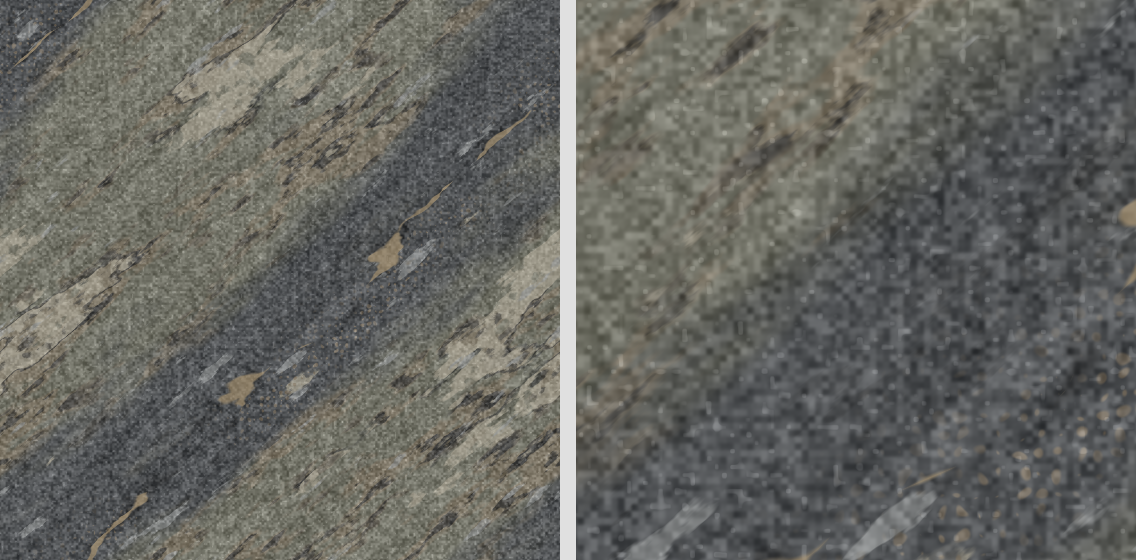
Left: the whole. Right: its middle third, enlarged.
Write a WebGL 1 fragment shader that draws this texture.

```glsl
precision highp float;
// Weathered granite: charcoal and olive strata running up to the right, with
// pale crusts, rusty mottling, a broken tan vein and fine mineral grain.
// All layers are wrapping noise, on the square or on a sheared diagonal lattice.
uniform vec2 u_resolution;

const float TAU = 6.2831853;
const vec3 CHARCOAL = vec3(0.315, 0.325, 0.335);
const vec3 OLIVE = vec3(0.455, 0.457, 0.412);
const vec3 RUST = vec3(0.515, 0.465, 0.395);
const vec3 PALE = vec3(0.635, 0.615, 0.555);
const vec3 TAN = vec3(0.575, 0.515, 0.415);
const vec3 CHIP = vec3(0.58, 0.59, 0.59);
const vec3 SOOT = vec3(0.225, 0.23, 0.235);

float hash(vec2 cell, float seed) {
  return fract(sin(dot(cell, vec2(127.1, 311.7)) + seed * 74.7) * 43758.5453);
}

// Value noise that repeats after a whole number of cells per unit.
float noise(vec2 p, vec2 cells, float seed) {
  vec2 q = p * cells;
  vec2 c = floor(q);
  vec2 f = q - c;
  f = f * f * f * (f * (f * 6.0 - 15.0) + 10.0);
  vec2 lo = mod(c, cells);
  vec2 hi = mod(c + 1.0, cells);
  float bottom = mix(hash(lo, seed), hash(vec2(hi.x, lo.y), seed), f.x);
  float top = mix(hash(vec2(lo.x, hi.y), seed), hash(hi, seed), f.x);
  return mix(bottom, top, f.y);
}

float fbm(vec2 p, vec2 cells, float seed) {
  float sum = 0.0;
  float amp = 0.516;
  for (int i = 0; i < 5; i++) {
    sum += amp * noise(p, cells, seed);
    p += vec2(0.137, 0.291);
    cells *= 2.0;
    amp *= 0.5;
    seed += 1.0;
  }
  return sum;
}

// Signed distance to a line that repeats once per unit.
float wrapOffset(float x, float centre) {
  return fract(x - centre + 0.5) - 0.5;
}

// One round spot per cell, with random place and size.
float spots(vec2 p, float cells, float seed) {
  vec2 q = p * cells;
  vec2 cell = mod(floor(q), cells);
  vec2 centre = 0.35 + 0.3 * vec2(hash(cell, seed), hash(cell, seed + 1.0));
  float radius = 0.36 * hash(cell, seed + 2.0);
  return 1.0 - smoothstep(radius - 0.12, radius + 0.06, length(fract(q) - centre));
}

void main() {
  vec2 uv = gl_FragCoord.xy / u_resolution;
  vec2 strata = vec2(uv.x - uv.y, uv.y);

  // Broad folded bands
  float fold = strata.x + 0.5 * (fbm(strata, vec2(3.0, 2.0), 1.0) - 0.5);
  float band = 0.5 - 0.5 * cos(TAU * (fold - 0.12));
  float richness = fbm(uv, vec2(2.0), 11.0) - 0.5;
  float tone = band + 0.8 * (fbm(strata, vec2(9.0, 5.0), 21.0) - 0.5);
  vec3 color = mix(CHARCOAL, OLIVE, smoothstep(0.15, 0.65, tone));
  color += 0.13 * (fbm(strata, vec2(36.0, 7.0), 31.0) - 0.5);

  // Rusty mottling and dark flecks on the lighter strata
  float mottle = fbm(strata, vec2(14.0, 8.0), 41.0);
  float fleck = fbm(strata, vec2(44.0, 28.0), 51.0);
  float flank = smoothstep(0.2, 0.5, tone);
  float rust = smoothstep(0.5, 0.63, mottle + 0.5 * (fleck - 0.5));
  color = mix(color, RUST, 0.6 * rust * flank);
  float dirt = smoothstep(0.56, 0.68, fleck) * smoothstep(0.42, 0.6, mottle);
  color = mix(color, SOOT, dirt * mix(0.35, 0.7, flank));

  // Pale crusts with pits and a sooty rim
  float crust = fbm(strata, vec2(9.0, 6.0), 61.0) + 0.3 * (fleck - 0.5);
  float crustEdge = crust + 0.27 * band + 0.4 * richness - 0.81;
  float pale = smoothstep(0.0, 0.05, crustEdge);
  float pits = smoothstep(0.54, 0.66, fbm(uv, vec2(38.0), 71.0));
  float rim = smoothstep(-0.04, -0.008, crustEdge) * (1.0 - pale);
  color = mix(color, SOOT, 0.6 * rim * smoothstep(0.48, 0.6, mottle));
  color = mix(color, PALE, pale * (0.85 - 0.65 * pits));

  // Tan spots scattered beside the vein
  vec2 ragged = uv + 0.006 * vec2(noise(uv, vec2(90.0), 81.0), noise(uv, vec2(90.0), 82.0));
  float spotZone = wrapOffset(fold, 0.2) / 0.09;
  float spotMask = exp(-spotZone * spotZone) * smoothstep(0.4, 0.55, fbm(uv, vec2(7.0), 85.0));
  color = mix(color, RUST, 0.75 * spotMask * spots(ragged, 84.0, 91.0));

  // Broken vein of tan lenses with dark pockets and light chips
  float wander = 0.28 * (fbm(strata, vec2(4.0, 4.0), 101.0) - 0.5);
  float across = abs(wrapOffset(strata.x + wander, 0.13));
  float lens = across - 0.1 * (fbm(strata, vec2(6.0, 13.0), 111.0) - 0.45);
  float vein = 1.0 - smoothstep(-0.004, 0.002, lens);
  float pocket = 1.0 - smoothstep(0.004, 0.022, lens);
  color = mix(color, SOOT, 0.75 * pocket * smoothstep(0.48, 0.6, fbm(uv, vec2(22.0), 121.0)));
  float shade = 0.84 + 0.32 * fbm(uv, vec2(24.0), 131.0);
  color = mix(color, TAN * shade, 0.9 * vein);
  float chips = fbm(strata, vec2(30.0, 17.0), 141.0) + 0.07 * pocket;
  color = mix(color, CHIP, 0.7 * smoothstep(0.71, 0.79, chips) * (1.0 - vein));

  // Fine mineral grain, calmer on the vein
  float fine = noise(uv, vec2(247.0), 151.0) - 0.5;
  float coarse = noise(uv, vec2(131.0), 161.0) - 0.5;
  float sparkle = smoothstep(0.78, 0.95, noise(uv, vec2(211.0), 171.0));
  float grain = 0.18 * fine + 0.11 * coarse + 0.09 * sparkle;
  color += grain * mix(1.0, 0.4, max(vein, 0.5 * pale));

  gl_FragColor = vec4(clamp(color, 0.0, 1.0), 1.0);
}
```
